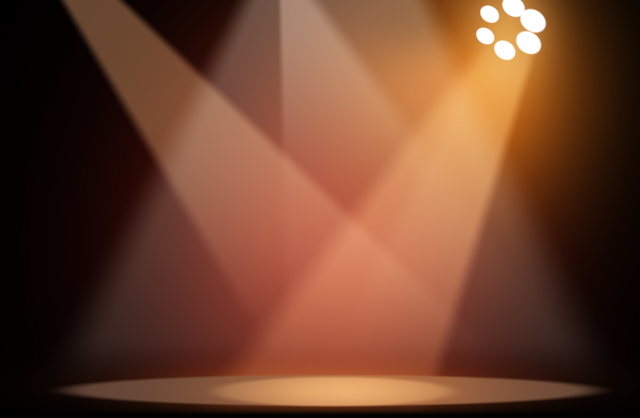
Reproduce this background procedurally as a Shadertoy shader.

```glsl
// Stage with crossing warm spotlight beams, a ring of lamps and a lit oval floor

const float ASPECT = 1.536;

// Horizontal position at height y of the line through a and b
float lineX(float y, vec2 a, vec2 b) {
    return mix(a.x, b.x, (y - a.y) / (b.y - a.y));
}

// Area between two slanted edges; softness (left, right) grows downwards
float beam(vec2 p, vec2 leftA, vec2 leftB, vec2 rightA, vec2 rightB, vec2 softness) {
    vec2 s = softness * (1.8 - p.y);
    float fromLeft = p.x - lineX(p.y, leftA, leftB);
    float fromRight = lineX(p.y, rightA, rightB) - p.x;
    return smoothstep(-s.x, s.x, fromLeft) * smoothstep(-s.y, s.y, fromRight);
}

// Gaussian falloff around a centre
float glow(vec2 p, vec2 centre, vec2 size) {
    vec2 d = (p - centre) / size;
    return exp(-dot(d, d));
}

// Filled ellipse with a soft rim, softness relative to its radius
float ellipse(vec2 p, vec2 centre, vec2 radius, float softness) {
    return 1.0 - smoothstep(1.0 - softness, 1.0 + softness, length((p - centre) / radius));
}

vec2 rotate(vec2 v, float angle) {
    float c = cos(angle), s = sin(angle);
    return vec2(c * v.x - s * v.y, s * v.x + c * v.y);
}

// Adds light without clipping
vec3 screen(vec3 base, vec3 light) {
    return base + (1.0 - base) * clamp(light, 0.0, 1.0);
}

// Red haze in the middle, orange haze around the lamps
vec3 haze(vec2 p) {
    vec3 red = vec3(0.60, 0.12, 0.07) * glow(p, vec2(0.80, 0.42), vec2(0.42, 0.48));
    float spread = p.x < 1.15 ? 0.36 : 0.25;
    vec3 orange = vec3(0.80, 0.41, 0.07) * glow(p, vec2(1.15, 0.80), vec2(spread, 0.29));
    float shade = 1.0 - 0.22 * glow(p, vec2(0.99, 0.95), vec2(0.13, 0.08));
    return screen(red, orange) * shade;
}

vec3 addBeams(vec3 colour, vec2 p) {
    float cone = beam(p, vec2(0.59, 1.0), vec2(0.16, 0.12),
                      vec2(1.02, 1.0), vec2(1.44, 0.10), vec2(0.045, 0.05));
    cone *= mix(0.10, 0.31, p.y) * smoothstep(0.06, 0.20, p.y);
    colour = screen(colour, vec3(1.0, 0.90, 0.82) * cone);

    float leftSpot = beam(p, vec2(0.15, 1.0), vec2(0.66, 0.14),
                          vec2(0.29, 1.0), vec2(0.84, 0.48), vec2(0.018, 0.022));
    leftSpot *= smoothstep(0.08, 0.75, p.y);
    colour = screen(colour, vec3(0.39, 0.27, 0.18) * leftSpot);

    float centreSpot = beam(p, vec2(0.672, 1.0), vec2(0.69, 0.14),
                            vec2(0.755, 1.0), vec2(0.88, 0.83), vec2(0.010, 0.035));
    centreSpot *= 0.12 * smoothstep(0.1, 0.4, p.y) + 0.88 * smoothstep(0.5, 1.0, p.y);
    colour = screen(colour, vec3(0.36, 0.29, 0.25) * centreSpot);

    vec2 rightTop = vec2(1.27, 0.84), rightFoot = vec2(1.05, 0.12);
    float rightSpot = beam(p, vec2(1.15, 0.88), vec2(0.74, 0.34),
                           rightTop, rightFoot, vec2(0.035, 0.016));
    float innerSpot = beam(p, vec2(1.13, 0.82), vec2(0.89, 0.34),
                           rightTop, rightFoot, vec2(0.025, 0.016));
    float start = smoothstep(0.96, 0.80, p.y);
    rightSpot *= start * mix(0.55, 1.0, smoothstep(0.05, 0.5, p.y));
    innerSpot *= start * smoothstep(0.1, 0.6, p.y);
    colour = screen(colour, vec3(0.45, 0.24, 0.14) * rightSpot);
    return screen(colour, vec3(0.14, 0.10, 0.06) * innerSpot);
}

vec3 addFloor(vec3 colour, vec2 p) {
    vec2 centre = vec2(0.794, 0.066);
    colour *= smoothstep(0.0, 0.10, p.y);
    colour = screen(colour, vec3(0.48, 0.21, 0.07) * glow(p, centre, vec2(0.40, 0.055)));

    float middle = glow(p, vec2(0.86, 0.066), vec2(0.36, 0.10));
    vec3 boards = mix(vec3(0.37, 0.26, 0.21), vec3(0.76, 0.46, 0.27), middle);
    colour = mix(colour, boards, ellipse(p, centre, vec2(0.634, 0.037), 0.09));

    float pool = ellipse(p, vec2(0.80, 0.063), vec2(0.285, 0.035), 0.12);
    float core = glow(p, vec2(0.82, 0.066), vec2(0.22, 0.05));
    colour = screen(colour, vec3(0.68, 0.42, 0.23) * pool * mix(0.25, 1.0, core));
    return colour * smoothstep(0.002, 0.022, p.y);
}

// Ring of tilted lamps, larger towards the right
vec3 addLamps(vec3 colour, vec2 p) {
    const int LAMP_COUNT = 6;
    vec2 centre = vec2(1.222, 0.932);
    colour = screen(colour, vec3(0.62, 0.43, 0.24) * glow(p, centre, vec2(0.10, 0.14)));
    for (int i = 0; i < LAMP_COUNT; i++) {
        float angle = 0.35 + 6.2832 * float(i) / float(LAMP_COUNT);
        vec2 offset = vec2(0.061, 0.053) * vec2(cos(angle), sin(angle));
        vec2 radius = vec2(0.028, 0.022) * (1.0 + 0.18 * cos(angle));
        vec2 local = rotate(p - centre - offset, 0.6);
        colour = mix(colour, vec3(1.0), ellipse(local, vec2(0.0), radius, 0.10));
    }
    return colour;
}

void mainImage(out vec4 fragColor, in vec2 fragCoord) {
    vec2 p = fragCoord / iResolution.xy * vec2(ASPECT, 1.0);
    vec3 colour = addBeams(haze(p), p);
    colour = addFloor(colour, p);
    colour = addLamps(colour, p);
    fragColor = vec4(colour, 1.0);
}
```
